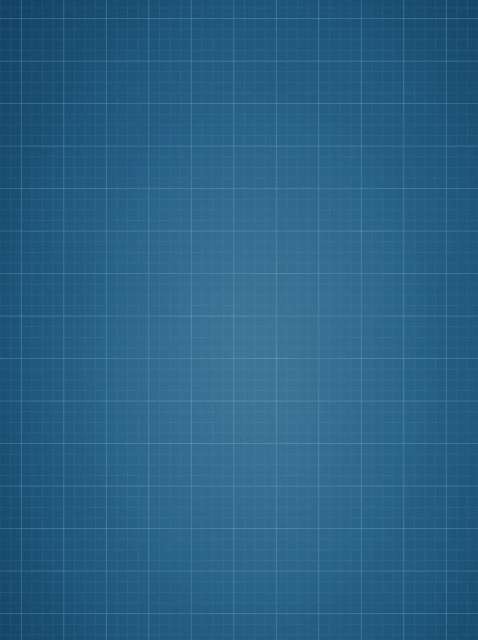
Give the GLSL for this pattern, as a Shadertoy shader.

```glsl
// Blueprint paper: a fine ruled grid with four divisions per major square,
// laid over a blue sheet lit by a soft off-centre glow with darker corners.
// Noise mottles the paper and wears the ink; lengths are in canvas heights.

#define CELL 0.0664
#define GRID_ORIGIN vec2(0.0333, 0.0413)
#define DIVISIONS 4.0
#define MAJOR_WIDTH 0.0013
#define MINOR_WIDTH 0.0011
#define MAJOR_INK 0.29
#define MINOR_INK 0.10
#define GLOW_CENTRE vec2(0.54, 0.44)
#define GLOW_RADIUS vec2(0.50, 0.56)
#define GRAIN 0.012
#define INK_COLOUR vec3(0.60, 0.79, 0.85)

float hash(vec2 p) {
    return fract(sin(dot(p, vec2(127.1, 311.7))) * 43758.5453);
}

float valueNoise(vec2 p) {
    vec2 i = floor(p), f = fract(p);
    f = f * f * (3.0 - 2.0 * f);
    float low = mix(hash(i), hash(i + vec2(1.0, 0.0)), f.x);
    float high = mix(hash(i + vec2(0.0, 1.0)), hash(i + 1.0), f.x);
    return mix(low, high, f.y);
}

// Box-filtered coverage of the ruled lines on both axes
vec2 ruledLines(vec2 p, float spacing, float width, float pixel) {
    vec2 d = abs(fract(p / spacing + 0.5) - 0.5) * spacing;
    vec2 cover = (0.5 * (width + pixel) - d) / pixel;
    return clamp(cover, 0.0, min(1.0, width / pixel));
}

// Elliptical glow through three blues
vec3 paperColour(vec2 uv) {
    float r = length((uv - GLOW_CENTRE) / GLOW_RADIUS);
    vec3 centre = vec3(0.240, 0.465, 0.600);
    vec3 middle = vec3(0.142, 0.373, 0.523);
    vec3 corner = vec3(0.075, 0.265, 0.400);
    float soft = sqrt(r * r + 0.02) - 0.14;
    vec3 colour = mix(centre, middle, clamp(soft / 0.64, 0.0, 1.0));
    return mix(colour, corner, smoothstep(0.62, 1.55, r));
}

void mainImage(out vec4 fragColor, in vec2 fragCoord) {
    float pixel = 1.0 / iResolution.y;
    vec2 p = fragCoord * pixel;
    vec2 grid = p - GRID_ORIGIN;

    // Paper with broad mottling and fine grain
    vec3 colour = paperColour(fragCoord / iResolution.xy);
    float mottle = valueNoise(p * 9.0) - 0.5;
    float grain = valueNoise(p * 330.0) - 0.5;
    colour += GRAIN * (0.7 * mottle + grain);

    // Ink strength varies along each line
    float wear = 0.8 + 0.4 * valueNoise(p * 14.0 + 31.0);
    float fineWear = 0.7 + 0.6 * valueNoise(p * 120.0 + 7.0);
    vec2 minor = ruledLines(grid, CELL / DIVISIONS, MINOR_WIDTH, pixel);
    vec2 major = ruledLines(grid, CELL, MAJOR_WIDTH, pixel);
    float minorInk = max(minor.x, minor.y) * MINOR_INK * wear * fineWear;
    float majorInk = (major.x + major.y - 0.5 * major.x * major.y) * MAJOR_INK * wear;
    colour = mix(colour, INK_COLOUR, max(minorInk, majorInk));

    fragColor = vec4(colour, 1.0);
}
```
